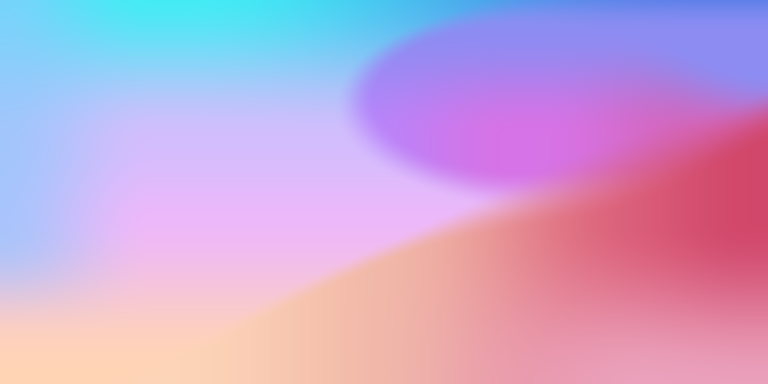
A Shadertoy shader for this background:

```glsl
// Falls smoothly from 1 at low to 0 at high.
float fall(float low, float high, float x) {
    return 1.0 - smoothstep(low, high, x);
}

// Cyan and blue sky sinking through lavender and pink to peach.
vec3 skyColor(vec2 uv) {
    vec3 sky = mix(vec3(0.24, 0.93, 0.96), vec3(0.30, 0.48, 0.90),
                   smoothstep(0.24, 0.90, uv.x));
    vec3 color = mix(sky, vec3(0.83, 0.74, 0.99), fall(0.62, 1.05, uv.y));
    color = mix(color, vec3(0.93, 0.72, 0.98), fall(0.40, 0.64, uv.y));
    color = mix(color, vec3(1.0, 0.83, 0.71), fall(0.03, 0.45, uv.y));
    float leftTint = 0.7 * fall(0.0, 0.2, uv.x) * smoothstep(0.12, 0.4, uv.y);
    return mix(color, vec3(0.55, 0.79, 0.99), leftTint);
}

// Rounded violet tongue, open to the right.
float tongueMask(vec2 uv) {
    vec2 q = vec2(min(uv.x - 0.72, 0.0), uv.y - 0.735) / vec2(0.258, 0.24);
    float lower = fall(-0.9, 0.2, q.y);
    float soft = 0.10 + 0.16 * smoothstep(0.52, 0.8, uv.x) + 0.06 * lower;
    return fall(1.0 - soft, 1.0 + soft, length(q));
}

vec3 tongueColor(vec2 uv) {
    vec3 lowerColor = mix(vec3(0.72, 0.52, 0.98), vec3(0.84, 0.45, 0.90),
                          smoothstep(0.46, 0.67, uv.x));
    lowerColor = mix(lowerColor, vec3(0.83, 0.40, 0.74), smoothstep(0.70, 0.90, uv.x));
    float top = 0.93 - 0.12 * smoothstep(0.8, 1.0, uv.x);
    return mix(vec3(0.55, 0.55, 0.95), lowerColor, fall(0.65, top, uv.y));
}

// Warm slope rising to the right, softest where it meets the tongue.
float slopeMask(vec2 uv) {
    float x = uv.x - 0.26;
    float ridge = 0.10 + 0.86 * x + 0.035 * sin(6.68 * x);
    float soft = 0.03 + 0.07 * smoothstep(0.50, 0.82, uv.x)
               - 0.03 * smoothstep(0.85, 1.0, uv.x);
    return fall(-soft, soft, uv.y - ridge);
}

vec3 slopeColor(vec2 uv) {
    vec3 color = mix(vec3(0.99, 0.83, 0.72), vec3(0.94, 0.71, 0.65),
                     smoothstep(0.22, 0.56, uv.x));
    color = mix(color, vec3(0.86, 0.38, 0.48), smoothstep(0.50, 0.84, uv.x));
    color = mix(color, vec3(0.82, 0.28, 0.42), smoothstep(0.78, 0.98, uv.x));
    float floorGlow = 0.88 * fall(0.0, 0.42, uv.y) * smoothstep(0.42, 0.85, uv.x);
    return mix(color, vec3(0.93, 0.67, 0.77), floorGlow);
}

void mainImage(out vec4 fragColor, in vec2 fragCoord) {
    vec2 uv = fragCoord / iResolution.xy;
    vec3 color = skyColor(uv);
    color = mix(color, tongueColor(uv), tongueMask(uv));
    color = mix(color, slopeColor(uv), slopeMask(uv));
    fragColor = vec4(color, 1.0);
}
```
